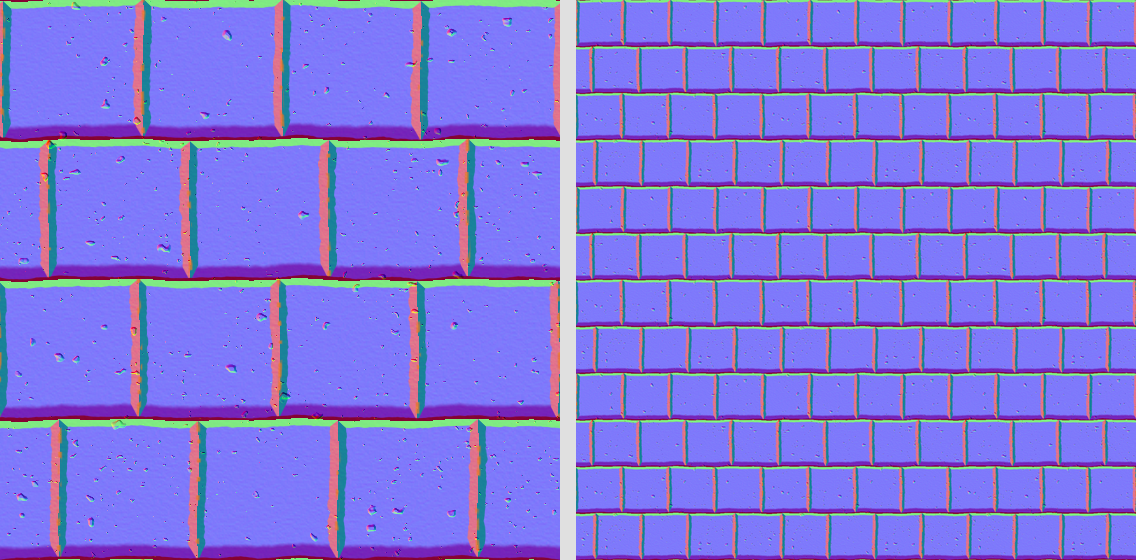
Left, the tile; right, the same tile 3 across and 3 down.
This texture map is drawn by a WebGL 2 fragment shader. Its source:

```glsl
#version 300 es
precision highp float;
// Tiling normal map of bevelled, pitted paving blocks in four offset courses.

uniform vec2 u_resolution;
out vec4 outColor;

const float TAU = 6.2831853;
const float COUNT = 4.0;                    // blocks across and courses down
const vec4 COURSE_SHIFT = vec4(0.405, -0.025, 0.338, 0.0);   // bottom course first
const float JOINT_JITTER = 0.025;           // in block widths, as are the bevels
const float LEFT_BEVEL = 0.054;
const float RIGHT_BEVEL = 0.062;
const float TOP_BEVEL = 0.050;
const float BOTTOM_BEVEL = 0.112;
const float GAP_HEIGHT = 0.020;
const float EDGE_ROUGHNESS = 0.26;          // share of the bevel width
const float FINE_PITS = 96.0;               // pit cells across the canvas
const float COARSE_PITS = 40.0;
const float PIT_DEPTH = 0.16;               // in pit cells
const float GRAIN_HEIGHT = 0.00022;
const float SLOPE_STEP = 0.001;

const vec3 FACE_COLOR = vec3(0.495, 0.475, 0.985);
const vec3 LEFT_COLOR = vec3(0.10, 0.51, 0.60);
const vec3 RIGHT_COLOR = vec3(0.88, 0.45, 0.55);
const vec3 TOP_COLOR = vec3(0.50, 0.92, 0.51);
const vec3 BOTTOM_COLOR = vec3(0.46, 0.14, 0.73);
const vec3 GAP_COLOR = vec3(0.52, 0.01, 0.20);
const vec3 SPECK_COLOR = vec3(0.92, 0.48, 0.14);

float hash(vec2 p) {
    vec3 q = fract(p.xyx * 0.1031);
    q += dot(q, q.yzx + 33.33);
    return fract((q.x + q.y) * q.z);
}

// Value noise that wraps over the unit square
float noise(vec2 p, vec2 freq) {
    vec2 q = p * freq, cell = floor(q), f = fract(q);
    f = f * f * (3.0 - 2.0 * f);
    vec2 a = mod(cell, freq), b = mod(cell + 1.0, freq);
    return mix(mix(hash(a), hash(vec2(b.x, a.y)), f.x),
               mix(hash(vec2(a.x, b.y)), hash(b), f.x), f.y);
}

// Scattered ragged hollows, gathered in patches: wrapped cellular noise
float pits(vec2 p, float grid, float chance) {
    vec2 rag = vec2(noise(p, vec2(grid * 3.0)), noise(p + 0.37, vec2(grid * 3.0)));
    vec2 q = p * grid + 0.35 * (rag - 0.5);
    vec2 cell = floor(q);
    float depth = 0.0;
    for (int y = -1; y <= 1; y++) {
        for (int x = -1; x <= 1; x++) {
            vec2 c = cell + vec2(x, y);
            vec2 id = mod(c, grid);
            float patchy = smoothstep(0.2, 0.9, noise(id / grid, vec2(11.0)));
            if (hash(id + 7.0) > chance * (0.35 + 1.6 * patchy)) continue;
            vec2 centre = c + 0.25 + 0.5 * vec2(hash(id + 19.0), hash(id + 53.0));
            float radius = mix(0.13, 0.36, pow(hash(id + 83.0), 2.0));
            vec2 d = (q - centre) * vec2(mix(0.65, 1.1, hash(id + 29.0)), 1.1);
            depth = max(depth, (1.0 - smoothstep(0.3, 1.0, length(d) / radius)) * radius * 4.0);
        }
    }
    return depth * PIT_DEPTH / grid;
}

float surfaceHeight(vec2 p) {
    float grain = noise(p, vec2(144.0, 240.0)) + 0.5 * noise(p, vec2(320.0));
    return GRAIN_HEIGHT * grain - pits(p, FINE_PITS, 0.075) - pits(p, COARSE_PITS, 0.08);
}

float jointShift(float column, float course) {
    return JOINT_JITTER * hash(vec2(mod(column, COUNT) + 3.0, course + 11.0));
}

void main() {
    vec2 p = gl_FragCoord.xy / u_resolution;

    // Course, block and distances to the four block edges
    float wave = 0.007 * sin(TAU * 3.0 * p.x + 1.0) + 0.005 * sin(TAU * 7.0 * p.x);
    float y = p.y * COUNT + wave;
    float course = mod(floor(y), COUNT);
    float x = p.x * COUNT - COURSE_SHIFT[int(course)];
    x += 0.006 * sin(TAU * (y + 0.3 * course));
    float column = floor(x);
    column -= step(fract(x), jointShift(column, course));
    float left = x - column - jointShift(column, course);
    float right = column + 1.0 + jointShift(column + 1.0, course) - x;
    float bottom = fract(y), top = 1.0 - bottom;

    // Bevels, mitred where their relative distances meet
    float soft = 0.8 * COUNT / (u_resolution.x * LEFT_BEVEL);
    float ragged = noise(p, vec2(72.0)) + 0.6 * noise(p, vec2(200.0)) - 0.8;
    float rim = 1.0 + EDGE_ROUGHNESS * ragged;
    float l = left / LEFT_BEVEL, r = right / RIGHT_BEVEL;
    float t = top / TOP_BEVEL, b = bottom / BOTTOM_BEVEL;
    float bottomMask = 1.0 - smoothstep(0.72, 1.08, b + 0.08 * ragged);
    float leftMask = smoothstep(-soft, soft, rim - l) * smoothstep(-soft, soft, b - l);
    float rightMask = smoothstep(-soft, soft, rim - r) * smoothstep(-soft, soft, b - r);
    float topMask = smoothstep(-soft, soft, 1.0 + 0.15 * ragged - t)
                  * smoothstep(-soft, soft, min(l, r) - t);
    vec3 color = mix(FACE_COLOR, BOTTOM_COLOR, bottomMask);
    color = mix(color, LEFT_COLOR, leftMask);
    color = mix(color, RIGHT_COLOR, rightMask);
    color = mix(color, TOP_COLOR, topMask);

    // Crumbs in the upright joints and the dark gap under each course
    float seam = 1.0 - smoothstep(0.004, 0.022, min(left, right));
    color = mix(color, SPECK_COLOR, 0.75 * seam * smoothstep(0.55, 0.8, noise(p, vec2(90.0))));
    float gap = GAP_HEIGHT * (0.6 + 0.8 * noise(p, vec2(28.0, 8.0)) + 0.3 * ragged);
    float gapSoft = 0.8 * COUNT / u_resolution.y;
    color = mix(color, GAP_COLOR, smoothstep(-gapSoft, gapSoft, gap - bottom));

    // Slopes of pits and grain tilt the normal
    float h = surfaceHeight(p);
    vec2 slope = -vec2(surfaceHeight(p + vec2(SLOPE_STEP, 0.0)) - h,
                       surfaceHeight(p + vec2(0.0, SLOPE_STEP)) - h) / SLOPE_STEP;
    float bevel = max(max(leftMask, rightMask), max(topMask, bottomMask));
    slope *= mix(1.0, 0.6, bevel) + 0.8 * rightMask;
    slope /= sqrt(1.0 + dot(slope, slope));
    color += vec3(0.5 * slope, -0.4 * dot(slope, slope));
    outColor = vec4(clamp(color, 0.0, 1.0), 1.0);
}
```
